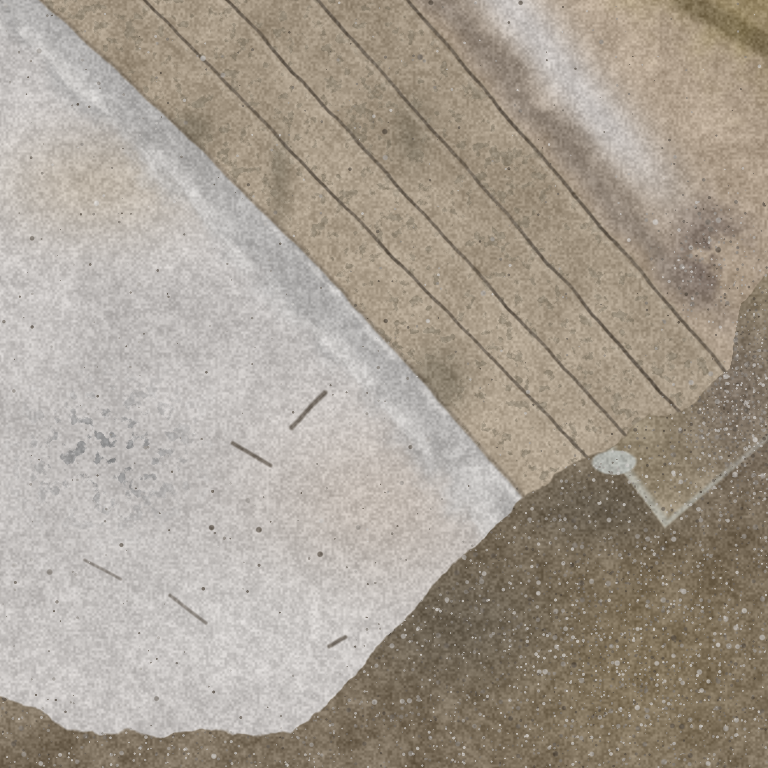
This texture is drawn by a three.js fragment shader. Its source:

```glsl
varying vec2 vUv;

#define SOFT .0022
#define GRAIN .13
#define GROOVE_WIDTH .0034
#define SLAB vec3(.765, .75, .74)
#define TREAD vec3(.645, .59, .515)
#define SOIL vec3(.475, .425, .355)
#define DARK vec3(.34, .305, .265)
#define CHALK vec3(.82, .81, .8)

float hash(vec2 p) {
  vec3 q = fract(p.xyx * .1031);
  q += dot(q, q.yzx + 33.33);
  return fract((q.x + q.y) * q.z);
}

float noise(vec2 p) {
  vec2 i = floor(p), f = fract(p), e = vec2(1, 0);
  f = f * f * (3. - 2. * f);
  return mix(mix(hash(i), hash(i + e), f.x),
             mix(hash(i + e.yx), hash(i + e.xx), f.x), f.y);
}

float fbm(vec2 p) {
  float sum = 0., amp = .5;
  for (int i = 0; i < 5; i++) {
    sum += amp * noise(p);
    p = mat2(1.6, 1.2, -1.2, 1.6) * p + 7.3;
    amp *= .5;
  }
  return sum;
}

// Soft ellipse: centre in xy, size in zw
float blot(vec2 p, vec4 e) {
  vec2 q = (p - e.xy) / e.zw;
  return exp(-dot(q, q));
}

float ridge(float d, float width) { return exp(-d * d / (width * width)); }

// Line from ends.xy to ends.zw
float stroke(vec2 p, vec4 ends, float width) {
  vec2 d = ends.zw - ends.xy, r = p - ends.xy;
  float t = clamp(dot(r, d) / dot(d, d), 0., 1.);
  return 1. - smoothstep(width * .3, width + SOFT, length(r - d * t));
}

// Jittered stones: x = coverage, y = tone
vec2 stones(vec2 p, float density) {
  vec2 cell = floor(p);
  vec2 centre = .3 + .4 * vec2(hash(cell + 11.), hash(cell + 29.));
  float radius = mix(.15, .42, hash(cell + 51.));
  float cover = 1. - smoothstep(radius * .5, radius, length(fract(p) - centre));
  return vec2(cover * step(hash(cell), density), hash(cell + 83.));
}

float run(float x, float a, float b) { return clamp(x, a, b) - a; }

// Depth from the top where concrete gives way to soil
float soilEdge(float x) {
  return .913 + .34 * run(x, 0., .124) - .78 * run(x, .378, .417)
    - 1.09 * run(x, .417, .586) - run(x, .586, .677) - .615 * run(x, .677, .846)
    - .25 * run(x, .846, .9) - run(x, .9, .95) - 6. * run(x, .95, .965) - run(x, .965, 1.);
}

void main() {
  vec2 p = vec2(vUv.x, 1. - vUv.y);
  float cloud = fbm(p * 7.) - .48, rough = fbm(p * 24. + 9.) - .48, fine = fbm(p * 95.);

  // Slab with warm and cool stains
  vec3 col = SLAB + .1 * cloud + .07 * rough;
  col = mix(col, vec3(.7, .64, .55), .5 * blot(p, vec4(.13, .24, .13, .07)));
  col = mix(col, vec3(.76, .71, .66), .6 * blot(p, vec4(.5, .66, .16, .12)));
  col = mix(col, CHALK, .5 * blot(p, vec4(.33, .8, .2, .1)));
  col = mix(col, vec3(.52), blot(p, vec4(.14, .59, .1, .08)) * smoothstep(.53, .68, fine));

  // Grey gutter with chalky streaks
  float side = .72 * (p.x - .052 - .97 * p.y - .024 * sin(4.9 * p.y)) + .006 * rough;
  float gutter = smoothstep(-.085, -.045, side + .06 * rough);
  col = mix(col, vec3(.665, .66, .655) + .12 * rough, .8 * gutter);
  float streak = fbm(vec2(side * 45., (p.x + p.y) * 9.));
  float chalk = ridge(side + .055, .018) * smoothstep(.38, .65, streak);
  chalk += .7 * blot(p, vec4(.62, .635, .04, .04));
  col = mix(col, CHALK, min(chalk, .8));

  // Treads
  vec4 grooves = .74 * (p.x - vec4(.189, .297, .414, .531)
    - vec4(.967, .912, .877, .855) * p.y) + .006 * rough;
  vec3 tread = TREAD + .1 * cloud + .12 * rough + .035 * smoothstep(.1, .55, p.y);
  tread -= .022 * smoothstep(-SOFT, SOFT, grooves.y);
  float stain = blot(p, vec4(.57, .495, .035, .04)) + .7 * blot(p, vec4(.365, .23, .014, .06))
    + .7 * blot(p, vec4(.535, .17, .025, .04)) + .8 * blot(p, vec4(.25, .17, .03, .025));
  stain = stain * (.9 + rough) + .6 * smoothstep(.57, .7, fine);
  tread = mix(tread, vec3(.47, .435, .37), min(stain, .7));
  col = mix(col, tread, smoothstep(-SOFT, SOFT, side));

  // Apron: grey band, pale wash, then warm and mossy ground
  float away = grooves.w;
  vec3 apron = mix(vec3(.69, .625, .55), vec3(.56, .5, .34),
    smoothstep(.78, 1.05, p.x - 1.1 * p.y + .2 * rough));
  float wash = ridge(away - .095 + .05 * p.y, .04) * (1. - smoothstep(.15, .36, p.y));
  apron = mix(apron, vec3(.77, .75, .735), wash);
  float band = ridge(away - .032 + .03 * rough, .024) * (1. - smoothstep(.34, .46, p.y));
  apron = mix(apron, vec3(.535, .49, .445), .85 * band);
  apron = mix(apron, vec3(.73, .67, .6), .7 * blot(p, vec4(.92, .47, .05, .06)));
  apron = mix(apron, vec3(.4, .35, .24), .6 * stroke(p, vec4(.89, 0, 1, .06), .02));
  float debris = blot(p, vec4(.925, .335, .05, .07));
  apron = mix(apron, vec3(.43, .38, .35), debris * smoothstep(-.13, .12, rough));
  col = mix(col, apron + .16 * rough, smoothstep(0., .008, away));

  // Dark joints with a worn lip
  vec4 gaps = abs(grooves), lips = abs(grooves + .0065);
  float gap = min(min(gaps.x, gaps.y), min(gaps.z, gaps.w));
  float lip = min(min(lips.x, lips.y), min(lips.z, lips.w));
  col = mix(col, vec3(.73, .68, .61), .45 * ridge(lip, .003));
  col = mix(col, DARK, (.74 + .6 * rough) * (1. - smoothstep(.0006, GROOVE_WIDTH, gap)));
  col = mix(col, DARK, .35 * ridge(side - .002, .003));
  float chips = ridge(side + .005, .004) * smoothstep(.2, .35, p.y);
  col = mix(col, CHALK, .8 * chips * smoothstep(.4, .58, noise(p * 42.)));

  // Twigs and cracks
  vec2 q = p + .004 * rough;
  float twigs = stroke(q, vec4(.38, .557, .423, .511), .003)
    + stroke(q, vec4(.302, .576, .352, .606), .002)
    + .6 * stroke(q, vec4(.11, .729, .156, .753), .001)
    + .7 * stroke(q, vec4(.221, .775, .268, .811), .0015)
    + stroke(q, vec4(.428, .841, .45, .83), .002);
  col = mix(col, DARK, .75 * min(twigs, 1.));

  // Soil, damp along the slab
  float soil = smoothstep(-SOFT, SOFT, p.y - soilEdge(p.x) + .028 * rough);
  vec3 earth = SOIL + .22 * rough + .1 * cloud;
  earth = mix(earth, vec3(.53, .47, .36), .6 * blot(p, vec4(.83, .87, .19, .16)));
  float damp = blot(p, vec4(.6, .81, .13, .09)) + blot(p, vec4(.78, .66, .11, .05));
  col = mix(col, mix(earth, vec3(.4, .365, .31), min(.85 * damp, .9)), soil);

  // Kerb corner with a pale rim
  float rim = .76 * (1.423 - .85 * p.x - p.y), flank = .8 * (p.x - .345 - .758 * p.y);
  float kerb = soil * smoothstep(-SOFT, SOFT, min(rim, flank));
  col = mix(col, vec3(.58, .53, .445) + .2 * rough, kerb);
  col = mix(col, vec3(.69, .69, .655), .8 * kerb * (1. - smoothstep(.003, .01, min(rim, flank * .6))));
  float slip = blot(p, vec4(.8, .602, .032, .018)) + .3 * rough;
  col = mix(col, vec3(.72, .73, .71), .9 * smoothstep(.35, .5, slip));

  // Gravel, thickest on the right
  float gravel = blot(p, vec4(.96, .51, .07, .11));
  col = mix(col, vec3(.43, .385, .35), .7 * soil * gravel);
  float density = .012 + .3 * debris
    + soil * (.13 + .5 * gravel + .2 * blot(p, vec4(.83, .84, .2, .14)));
  for (float i = 0.; i < 3.; i++) {
    vec2 stone = stones((p + .37 * i) * (85. + 50. * i), density);
    col = mix(col, mix(DARK, CHALK, stone.y), .75 * stone.x);
  }

  // Surface grain
  col += GRAIN * (noise(p * 330.) + fine - .98);
  gl_FragColor = vec4(clamp(col, 0., 1.), 1.);
}
```
